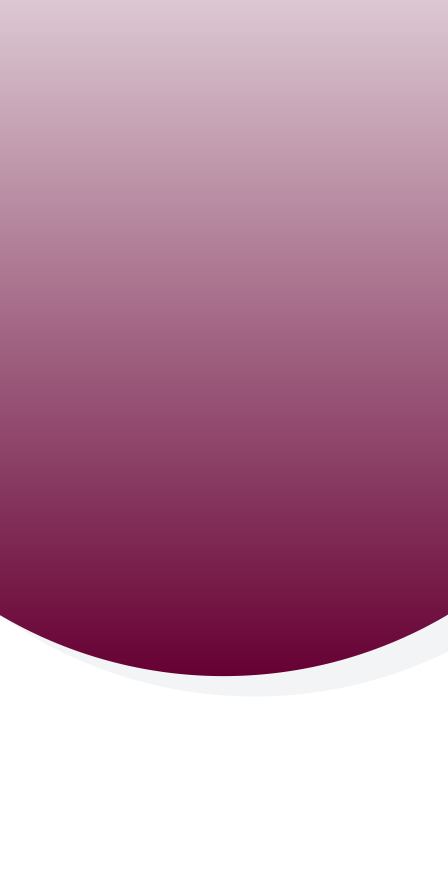
This background is drawn by a WebGL 2 fragment shader. Its source:

```glsl
#version 300 es
precision highp float;
// A plum gradient panel with a rounded lower edge and a pale offset shadow on white.

uniform vec2 u_resolution;
out vec4 outColor;

// Lengths are in canvas widths, with the origin at the lower left.
const float ARC_RADIUS = 0.9826;
const vec2 PANEL_CENTER = vec2(0.499, 1.4734);
const vec2 SHADOW_OFFSET = vec2(0.069, -0.0455);
const float CANVAS_TOP = 2.0;

const vec3 PAPER = vec3(1.0);
const vec3 SHADOW = vec3(0.949, 0.957, 0.965);
const vec3 PANEL_TOP = vec3(0.863, 0.784, 0.824);
const vec3 PANEL_BOTTOM = vec3(0.4, 0.0, 0.2);

// Signed distance to a panel that is straight above its center and round below.
float panelDistance(vec2 p, vec2 center) {
    vec2 d = p - center;
    return length(vec2(d.x, min(d.y, 0.0))) - ARC_RADIUS;
}

// Coverage of a shape with an edge one pixel wide.
float coverage(float dist, float pixel) {
    return clamp(0.5 - dist / pixel, 0.0, 1.0);
}

void main() {
    float pixel = 1.0 / u_resolution.x;
    vec2 p = gl_FragCoord.xy * pixel;

    // Vertical gradient from the canvas top to the lowest point of the arc
    float arcBottom = PANEL_CENTER.y - ARC_RADIUS;
    float fall = clamp((CANVAS_TOP - p.y) / (CANVAS_TOP - arcBottom), 0.0, 1.0);
    vec3 panel = mix(PANEL_TOP, PANEL_BOTTOM, fall);

    // Layers from back to front
    vec3 color = PAPER;
    color = mix(color, SHADOW, coverage(panelDistance(p, PANEL_CENTER + SHADOW_OFFSET), pixel));
    color = mix(color, panel, coverage(panelDistance(p, PANEL_CENTER), pixel));

    outColor = vec4(color, 1.0);
}
```
